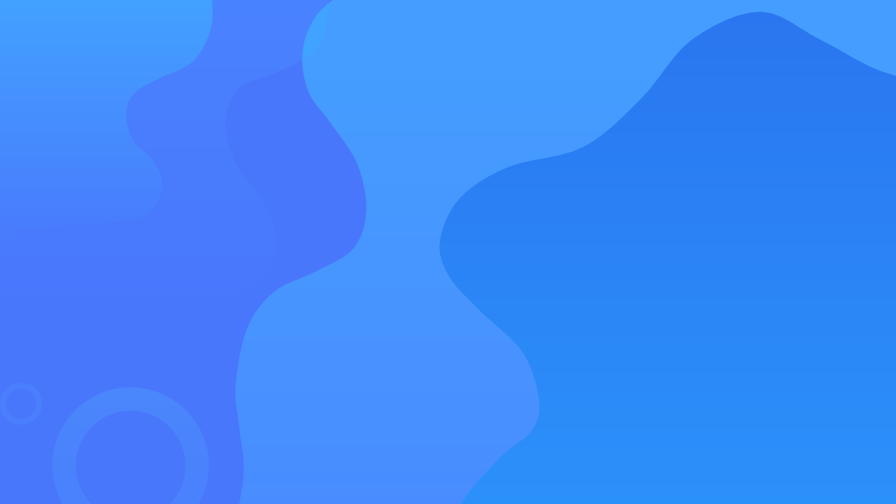
Write a Shadertoy shader that draws this background.

```glsl
// Layered fluid blobs in blue and violet with two pale rings at the lower left.
// Each blob is a closed Catmull-Rom outline turned into a signed distance,
// then filled with a vertical gradient and painted from back to front.

const float HEIGHT = 4.32;   // canvas height in design units
const int KNOTS = 19;        // outline knots per blob
const int STEPS = 6;         // straight pieces per spline span

vec2 catmullRom(vec2 a, vec2 b, vec2 c, vec2 d, float t) {
    vec2 linear = c - a;
    vec2 quadratic = 2.0 * a - 5.0 * b + 4.0 * c - d;
    vec2 cubic = 3.0 * (b - c) + d - a;
    return b + 0.5 * t * (linear + t * (quadratic + t * cubic));
}

// Signed distance to a closed spline, negative inside
float blobDistance(vec2 p, vec2 knots[KNOTS]) {
    float nearest = 1e5;
    float side = 1.0;
    vec2 start = knots[0];
    for (int i = 0; i < KNOTS; i++) {
        vec2 a = knots[(i + KNOTS - 1) % KNOTS];
        vec2 b = knots[i];
        vec2 c = knots[(i + 1) % KNOTS];
        vec2 d = knots[(i + 2) % KNOTS];
        for (int k = 1; k <= STEPS; k++) {
            vec2 end = catmullRom(a, b, c, d, float(k) / float(STEPS));
            vec2 along = end - start;
            vec2 toP = p - start;
            float h = clamp(dot(toP, along) / max(dot(along, along), 1e-8), 0.0, 1.0);
            vec2 offset = toP - along * h;
            nearest = min(nearest, dot(offset, offset));
            // Even-odd crossing test
            if ((start.y > p.y) != (end.y > p.y)) {
                float crossing = start.x + along.x * (p.y - start.y) / along.y;
                if (p.x < crossing) side = -side;
            }
            start = end;
        }
    }
    return side * sqrt(nearest);
}

float ringDistance(vec2 p, vec2 center, float radius, float halfWidth) {
    return abs(length(p - center) - radius) - halfWidth;
}

float coverage(float dist, float pixel) {
    return 1.0 - smoothstep(-0.7 * pixel, 0.7 * pixel, dist);
}

vec3 verticalGradient(float y, float low, float high, vec3 bottom, vec3 top) {
    return mix(bottom, top, clamp((y - low) / (high - low), 0.0, 1.0));
}

void mainImage(out vec4 fragColor, in vec2 fragCoord) {
    float pixel = HEIGHT / iResolution.y;
    vec2 p = fragCoord / iResolution.xy * vec2(7.68, HEIGHT);

    // Outlines, closed beyond the canvas edges
    vec2 hazeKnots[KNOTS] = vec2[KNOTS](
        vec2(-0.8, 4.8), vec2(2.9, 4.8), vec2(2.83, 4.32), vec2(2.75, 3.97),
        vec2(2.58, 3.8), vec2(2.32, 3.68), vec2(2.05, 3.57), vec2(1.93, 3.27),
        vec2(2.02, 2.92), vec2(2.2, 2.67), vec2(2.34, 2.4), vec2(2.36, 2.15),
        vec2(2.2, 1.9), vec2(1.9, 1.75), vec2(1.5, 1.7), vec2(0.8, 1.69),
        vec2(0.0, 1.68), vec2(-0.8, 1.5), vec2(-0.8, 3.0));
    vec2 cornerKnots[KNOTS] = vec2[KNOTS](
        vec2(-0.8, 4.8), vec2(1.8, 4.8), vec2(1.82, 4.32), vec2(1.8, 4.05),
        vec2(1.65, 3.79), vec2(1.35, 3.64), vec2(1.14, 3.51), vec2(1.08, 3.32),
        vec2(1.15, 3.1), vec2(1.3, 2.96), vec2(1.39, 2.76), vec2(1.33, 2.55),
        vec2(1.15, 2.44), vec2(0.75, 2.4), vec2(0.3, 2.37), vec2(0.12, 2.3),
        vec2(0.0, 2.19), vec2(-0.8, 1.9), vec2(-0.8, 3.0));
    vec2 skyKnots[KNOTS] = vec2[KNOTS](
        vec2(1.95, -0.4), vec2(2.05, 0.0), vec2(2.09, 0.32), vec2(2.05, 0.66),
        vec2(2.02, 1.02), vec2(2.12, 1.51), vec2(2.35, 1.82), vec2(2.7, 1.99),
        vec2(3.03, 2.19), vec2(3.14, 2.52), vec2(3.06, 2.92), vec2(2.83, 3.27),
        vec2(2.65, 3.52), vec2(2.59, 3.82), vec2(2.66, 4.1), vec2(2.85, 4.32),
        vec2(3.4, 4.7), vec2(8.6, 4.7), vec2(8.6, -0.4));
    vec2 deepKnots[KNOTS] = vec2[KNOTS](
        vec2(3.85, -0.4), vec2(3.95, 0.0), vec2(4.3, 0.41), vec2(4.56, 0.63),
        vec2(4.62, 0.89), vec2(4.48, 1.3), vec2(4.1, 1.67), vec2(3.85, 1.95),
        vec2(3.77, 2.25), vec2(3.94, 2.62), vec2(4.36, 2.89), vec2(5.0, 3.06),
        vec2(5.5, 3.48), vec2(5.93, 3.98), vec2(6.52, 4.22), vec2(7.05, 3.97),
        vec2(7.68, 3.67), vec2(8.6, 3.6), vec2(8.6, -0.4));

    float haze = coverage(blobDistance(p, hazeKnots), pixel);
    float corner = coverage(blobDistance(p, cornerKnots), pixel);
    float sky = coverage(blobDistance(p, skyKnots), pixel);
    float deep = coverage(blobDistance(p, deepKnots), pixel);

    // Gradients
    vec3 violet = vec3(0.286, 0.465, 0.99);
    vec3 hazeColor = verticalGradient(p.y, 1.7, HEIGHT, violet, vec3(0.285, 0.51, 0.995));
    vec3 cornerColor = verticalGradient(p.y, 2.2, HEIGHT, vec3(0.286, 0.475, 0.99), vec3(0.26, 0.63, 1.0));
    vec3 skyColor = verticalGradient(p.y, 0.0, 4.0, vec3(0.285, 0.55, 1.0), vec3(0.27, 0.62, 1.0));
    vec3 deepColor = verticalGradient(p.y, 0.0, 4.2, vec3(0.17, 0.567, 0.98), vec3(0.165, 0.463, 0.94));
    vec3 ringColor = vec3(0.29, 0.525, 0.99);

    // Paint from back to front; the haze shows through the sky as a bright lens
    vec3 color = mix(violet, hazeColor, haze);
    color = mix(color, cornerColor, corner);
    float bigRing = coverage(ringDistance(p, vec2(1.12, 0.33), 0.57, 0.1), pixel);
    float smallRing = coverage(ringDistance(p, vec2(0.18, 0.86), 0.155, 0.025), pixel);
    color = mix(color, ringColor, bigRing * mix(0.65, 1.0, smoothstep(0.0, 1.0, p.y)));
    color = mix(color, ringColor, 0.5 * smallRing);
    color = mix(color, mix(skyColor, vec3(0.24, 0.65, 1.0), 0.7 * haze), sky);
    color = mix(color, deepColor, deep);
    fragColor = vec4(color, 1.0);
}
```
